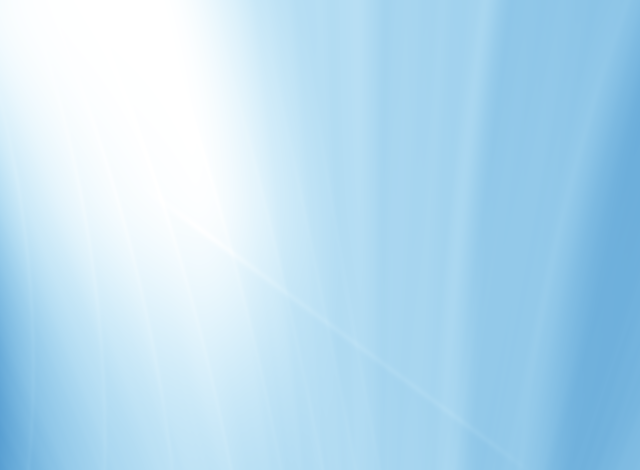
Give the GLSL for this background, as a Shadertoy shader.

```glsl
// Pale blue backdrop: a white glow pours from the upper left into folded, curved veils.
// One scalar "depth" (0 = white, larger = deeper blue) is built from soft curved steps,
// thinned by a fan of fine light rays and a diagonal seam, then mapped to colour.

#define RAY_COUNT 8
#define RAY_LIGHT 0.030
#define RAY_WIDTH 0.0035
#define VEIL_DEPTH 0.29
#define HAZE_DEPTH 0.18
#define CORNER_DEPTH 0.45
#define STREAK_DEPTH 0.018

vec2 hashGradient(vec2 cell) {
    float h = fract(sin(dot(cell, vec2(127.1, 311.7))) * 4375.85);
    return vec2(cos(6.2832 * h), sin(6.2832 * h));
}

float gradientNoise(vec2 p) {
    vec2 i = floor(p), f = p - i;
    vec2 w = f * f * f * (f * (f * 6.0 - 15.0) + 10.0);
    float a = dot(hashGradient(i), f);
    float b = dot(hashGradient(i + vec2(1, 0)), f - vec2(1, 0));
    float c = dot(hashGradient(i + vec2(0, 1)), f - vec2(0, 1));
    float d = dot(hashGradient(i + vec2(1, 1)), f - vec2(1, 1));
    return mix(mix(a, b, w.x), mix(c, d, w.x), w.y);
}

// Parabolic edge: x position at drop t from the top.
float curve(float start, float slope, float bend, float t) {
    return start + t * (slope + bend * t);
}

// Thin bright crest with a soft tail on its left side.
float crest(float offset, float width) {
    float core = exp(-offset * offset / (width * width));
    float tail = exp(min(offset, 0.0) / (8.0 * width)) * smoothstep(width, -width, offset);
    return 0.55 * core + 0.45 * tail;
}

// Glow, bottom haze and the shaded left corner.
float glowDepth(float x, float t) {
    float haze = HAZE_DEPTH * smoothstep(0.4, 1.05, t);
    float edge = curve(0.385, 0.2, -0.165, t);
    float depth = mix(haze, VEIL_DEPTH, smoothstep(edge - 0.14, edge + 0.10, x));
    float corner = 0.035 + CORNER_DEPTH * smoothstep(0.0, 0.75, t);
    return depth + corner * exp(-x / (0.04 + 0.12 * t));
}

// Three overlapping veils on the right, each darker than the last.
float foldDepth(float x, float t) {
    float depth = mix(0.05, 0.035, t) * smoothstep(0.56, 0.602, x);
    depth += 0.02 * smoothstep(0.5, 0.72, x);

    float strip = curve(0.75, -0.12, 0.05, t);
    float second = curve(0.775, -0.10, 0.045, t);
    depth -= 0.018 * smoothstep(strip - 0.006, strip + 0.012, x);
    depth += 0.095 * smoothstep(second - 0.025, second + 0.028, x);
    depth += 0.02 * smoothstep(0.8, 1.0, x) * (1.0 - t);

    float third = curve(0.983, -0.27, 0.10, t);
    depth += 0.13 * smoothstep(third, third + 0.085, x);
    depth -= 0.03 * smoothstep(third + 0.10, third + 0.20, x);
    depth -= 0.015 * crest(x - third, 0.006);

    float wedge = x - 1.0 + 0.41 * (t - 0.816);
    return depth - 0.035 * smoothstep(-0.01, 0.06, wedge);
}

// Fan of curved rays spreading upward to the left.
float rayLight(float x, float t) {
    float s = 1.0 - t, light = 0.0;
    for (int k = 0; k < RAY_COUNT; k++) {
        float i = float(k);
        float foot = 0.045 + 0.126 * i - 0.0068 * i * i;
        float lean = mix(-0.07, 0.14, smoothstep(0.0, 3.0, i));
        float path = curve(foot, -lean, 0.025 * i - 0.16, s);
        light += crest(x - path, RAY_WIDTH) * mix(1.0, 0.45, i / float(RAY_COUNT));
    }
    return light * smoothstep(0.0, 0.5, t);
}

// Deficit from white grows faster in red than in green and blue.
vec3 depthToColor(float depth) {
    float d = clamp(depth, 0.0, 1.0);
    return 1.0 - d * vec3(1.0, 0.36 + 0.33 * d, 0.08 + 0.29 * d);
}

void mainImage(out vec4 fragColor, in vec2 fragCoord) {
    vec2 uv = fragCoord / iResolution.xy;
    float x = uv.x, t = 1.0 - uv.y;
    float depth = glowDepth(x, t) + foldDepth(x, t);

    // Faint streaks that follow the spread of the fan
    float fan = (x - 0.58) / (0.6 + 0.45 * uv.y);
    float streak = gradientNoise(vec2(fan * 26.0, t * 0.8))
                 + 0.5 * gradientNoise(vec2(fan * 61.0 + 9.0, t));
    depth += STREAK_DEPTH * streak * smoothstep(0.02, 0.3, depth);

    // Rays and the diagonal seam
    depth -= RAY_LIGHT * rayLight(x, t);
    float seam = t - x - 0.175;
    float seamFade = smoothstep(0.2, 0.35, x) * smoothstep(0.86, 0.75, x);
    depth += 0.012 * seamFade * smoothstep(0.0, 0.02, seam) * exp(-max(seam, 0.0) * 6.0);
    depth -= 0.022 * seamFade * exp(-seam * seam / 0.00006);

    fragColor = vec4(depthToColor(depth), 1.0);
}
```
